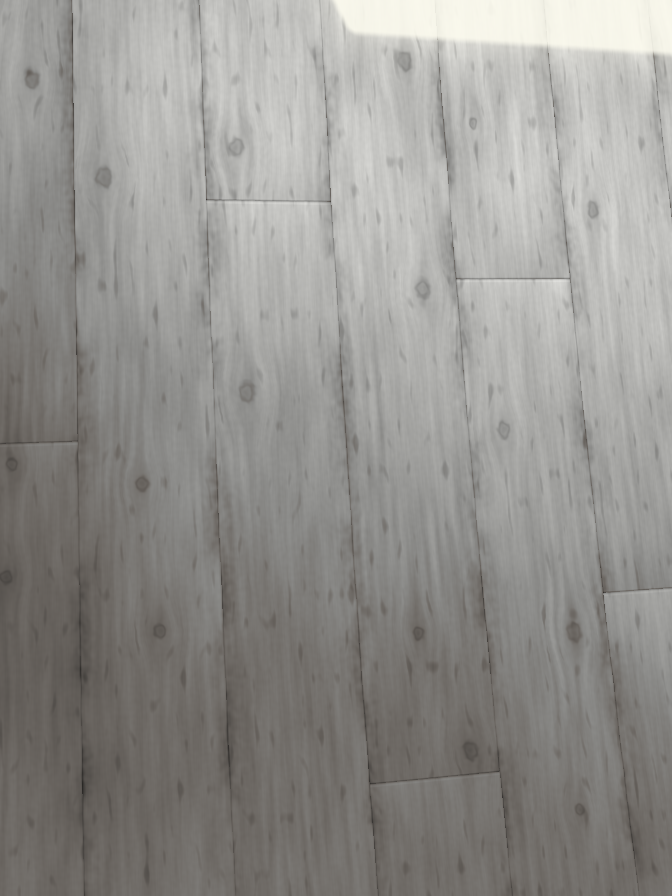
Reproduce this texture procedurally as a Shadertoy shader.

```glsl
// Weathered grey wood-plank floor seen in slight perspective, lit from the upper right.
// Canvas points map to plank space, where gradient noise builds grain, worn edges and
// hashed knots; a soft light gradient and a sunlit patch are laid over the boards.

// Plank mapping u = (scale * x + shift) / (1 + skew * x), at the lower and upper edge
const vec3 MAP_LOW  = vec3(4.095, 0.471, -0.1334);
const vec3 MAP_HIGH = vec3(4.945, 0.453, -0.1350);
const float PLANK_WIDTH = 0.2;      // mean width, in canvas widths
const float SEAM_HALF = 0.0009;
const float JOINT_HALF = 0.0010;
const float WEAR_WIDTH = 0.015;
const float WEAR_DEPTH = 0.25;
const float GRAIN_DEPTH = 0.085;
const float BLOTCH_DEPTH = 0.10;
const float KNOT_CELL = 0.26;
const float KNOT_CHANCE = 0.62;
const float DARK_LEVEL = 0.43;
const float LIGHT_LEVEL = 0.75;
const vec3 WARM_TINT = vec3(1.04, 0.99, 0.94);
const vec3 COOL_TINT = vec3(1.003, 1.003, 0.988);
const vec3 SUN_COLOR = vec3(0.97, 0.965, 0.92);
// Height of the end joint in each plank column; 2.0 lies outside the canvas
const float JOINTS[7] = float[7](0.505, 2.0, 0.776, 0.132, 0.689, 0.343, 2.0);

float hash(vec2 p) {
    vec3 q = fract(vec3(p.xyx) * 0.1031);
    q += dot(q, q.yzx + 33.33);
    return fract((q.x + q.y) * q.z);
}

float gradDot(vec2 cell, vec2 offset) {
    float angle = 6.2832 * hash(cell);
    return dot(vec2(cos(angle), sin(angle)), offset);
}

// Gradient noise, about -0.7 to 0.7
float noise(vec2 p) {
    vec2 i = floor(p), f = fract(p);
    vec2 w = f * f * f * (f * (f * 6.0 - 15.0) + 10.0);
    vec2 e = vec2(0.0, 1.0);
    return mix(mix(gradDot(i, f), gradDot(i + e.yx, f - e.yx), w.x),
               mix(gradDot(i + e, f - e), gradDot(i + 1.0, f - 1.0), w.x), w.y);
}

float fbm(vec2 p) {
    float sum = 0.0, amp = 1.0;
    for (int i = 0; i < 4; i++) {
        sum += amp * noise(p);
        p = p * 2.03 + 17.3;
        amp *= 0.55;
    }
    return sum;
}

float line(float d, float halfWidth, float px) {
    return 1.0 - smoothstep(halfWidth - px, halfWidth + px, d);
}

// x: darkness of nearby knots, y: sideways push on the grain
vec2 knots(vec2 q, float column) {
    vec2 result = vec2(0.0);
    float row = floor(q.y / KNOT_CELL);
    for (float j = -1.0; j <= 1.0; j++) {
        vec2 id = vec2(column + 11.0, row + j + 5.0);
        float present = step(hash(id + 3.7), KNOT_CHANCE);
        vec2 center = vec2((column + mix(0.2, 0.8, hash(id))) * PLANK_WIDTH,
                           (row + j + hash(id + 8.1)) * KNOT_CELL);
        vec2 d = q - center;
        float radius = mix(0.006, 0.012, hash(id + 21.0));
        float k = length(d * vec2(1.0, 0.8)) / radius + 0.35 * noise(q * 110.0);
        float core = 0.13 * exp(-k * k * 1.5) + 0.13 * exp(-12.0 * (k - 0.9) * (k - 0.9));
        vec2 s = d / vec2(0.018, 0.055);
        float smear = 0.09 * exp(-dot(s, s)) * (1.0 + noise(q * vec2(90.0, 25.0)));
        result += present * vec2(core + smear, d.x * exp(-k * k * 0.08));
    }
    return result;
}

void mainImage(out vec4 fragColor, in vec2 fragCoord) {
    vec2 p = fragCoord / iResolution.xy;
    float px = 1.0 / iResolution.x;
    float aspect = iResolution.y / iResolution.x;

    // Plank space, board and end joint
    vec3 m = mix(MAP_LOW, MAP_HIGH, p.y);
    float u = (m.x * p.x + m.y) / (1.0 + m.z * p.x);
    float column = floor(u), across = u - column;
    float jointY = JOINTS[int(clamp(column, 0.0, 6.0))];
    jointY += 0.025 * (0.7 - jointY) * (across - 0.5);
    float jointD = (p.y - jointY) * aspect;
    vec2 board = vec2(column, step(0.0, jointD));
    vec2 q = vec2(u * PLANK_WIDTH, p.y * aspect);
    vec2 g = q + 7.0 * vec2(hash(board + 2.0), hash(board + 9.0));

    // Grain: long fibres, wavy growth rings and short flecks
    vec2 knot = knots(q, column);
    g.x -= 0.7 * knot.y;
    float fibres = fbm(g * vec2(75.0, 6.0));
    float rings = sin(330.0 * (g.x + 0.045 * noise(g * vec2(7.0, 2.2))));
    rings *= smoothstep(-0.05, 0.4, noise(g * vec2(9.0, 2.5) + 40.0));
    float flecks = smoothstep(0.28, 0.6, noise(g * vec2(85.0, 24.0)));
    float blotch = fbm(g * vec2(10.0, 3.0));
    float tone = 1.0 + GRAIN_DEPTH * fibres + 0.028 * rings - 0.16 * flecks;
    tone += BLOTCH_DEPTH * blotch + 0.025 * noise(q * 130.0);
    tone += 0.05 * (hash(board + 31.0) - 0.5) - knot.x;

    // Worn long edges and thin seams
    float seamD = abs(u - round(u)) * PLANK_WIDTH;
    float patchy = smoothstep(-0.35, 0.45, fbm(g * vec2(14.0, 7.0) + 60.0));
    float stipple = 1.0 + 0.7 * noise(q * vec2(120.0, 85.0));
    tone -= WEAR_DEPTH * exp(-seamD / WEAR_WIDTH) * patchy * stipple;
    tone -= line(seamD, SEAM_HALF, px) * (0.13 + 0.12 * patchy);

    // End joint: darker above, paler below, with a fine line
    tone += jointD < 0.0 ? 0.07 * exp(jointD / 0.10) : -0.05 * exp(-jointD / 0.08);
    tone -= 0.28 * line(abs(jointD), JOINT_HALF, px);
    tone += 0.06 * line(abs(jointD + 0.004), JOINT_HALF, px);

    // Room light, falling off to the bottom and the left
    float light = mix(DARK_LEVEL, LIGHT_LEVEL, smoothstep(0.08, 0.88, p.y + 0.22 * (p.x - 0.5)));
    light -= 0.13 * (1.0 - smoothstep(0.0, 0.36, p.x)) * smoothstep(-0.3, 0.7, p.y);
    float value = light * tone;
    vec3 color = value * mix(WARM_TINT, COOL_TINT, smoothstep(0.36, 0.56, value));

    // Sunlit patch with a rounded corner and a faint glow
    float fromLeft = (p.x - 0.52 + 0.7 * (p.y - 0.964)) * -1.0 - 0.0;
    fromLeft = 0.52 - p.x - 0.68 * (p.y - 0.964);
    float fromBelow = (0.963 - 0.05 * (p.x - 0.52) - p.y) * aspect;
    vec2 corner = vec2(fromLeft, fromBelow) + 0.012;
    float sunD = length(max(corner, 0.0)) + min(max(corner.x, corner.y), 0.0) - 0.012;
    color += 0.09 * exp(-max(sunD, 0.0) / 0.03) * vec3(1.0, 0.97, 0.85);
    vec3 sunlit = SUN_COLOR * (1.0 + 0.12 * (tone - 1.0));
    color = mix(color, sunlit, 1.0 - smoothstep(-0.006, 0.006, sunD));

    fragColor = vec4(clamp(color, 0.0, 1.0), 1.0);
}
```
